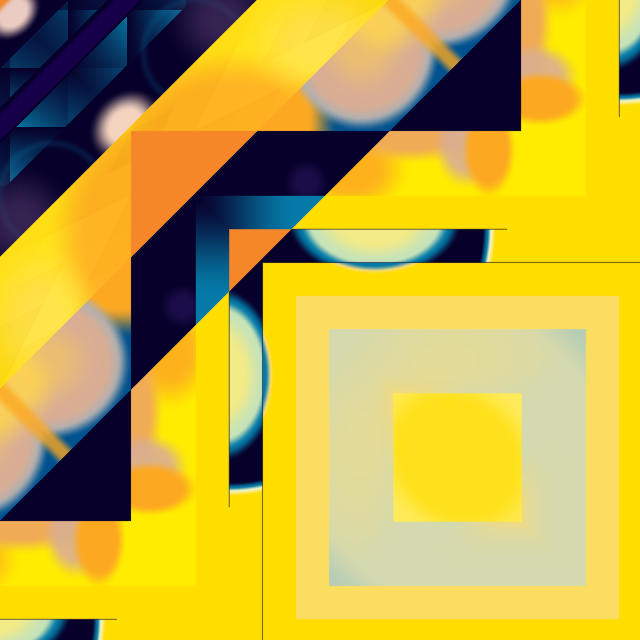
Give the GLSL for this background, as a WebGL 2 fragment shader.

```glsl
#version 300 es
precision highp float;
// Nested squares and diagonal bands in gold, navy and teal.
// The plane is folded along two diagonal mirrors, then layered by straight
// edges whose fields are filled with soft elliptical glows.
uniform vec2 u_resolution;
out vec4 fragColor;

const float GRID = 9.82;      // grid units across the canvas
const float MIRROR = 5.985;   // offset of the second diagonal mirror
const vec3 NAVY = vec3(0.025, 0.0, 0.165);
const vec3 TEAL = vec3(0.02, 0.48, 0.66);
const vec3 GOLD = vec3(1.0, 0.87, 0.0);
const vec3 YELLOW = vec3(1.0, 0.925, 0.0);
const vec3 AMBER = vec3(0.99, 0.66, 0.13);
const vec3 ORANGE = vec3(0.96, 0.53, 0.16);
const vec3 CREAM = vec3(0.95, 0.92, 0.53);
const vec3 MAUVE = vec3(0.85, 0.68, 0.58);
const vec3 SAGE = vec3(0.83, 0.85, 0.69);

float hash(vec2 c) {
  vec3 q = fract(vec3(c.xyx) * 0.1031);
  q += dot(q, q.yzx + 33.33);
  return fract((q.x + q.y) * q.z);
}

float edge(float dist, float width) {
  return smoothstep(-width, width, dist);
}

float band(float v, float lo, float hi, float width) {
  return edge(v - lo, width) * edge(hi - v, width);
}

float glow(vec2 p, vec2 center, vec2 radius, float soft) {
  return 1.0 - smoothstep(1.0 - soft, 1.0 + soft, length((p - center) / radius));
}

// Dark corner: shaded tiles in two diagonal lanes, with pale glows
vec3 nightCorner(vec2 p, float s, float d, float aa) {
  vec2 cell = (p - 0.15) / 0.9;
  vec2 f = fract(cell);
  float shade = f.x * (1.0 - 0.6 * f.y) * (0.45 + 0.55 * hash(floor(cell)));
  float lanes = band(s, 1.05, 1.65, aa) + band(s, 2.2, 2.95, aa);
  vec3 c = mix(NAVY, TEAL, lanes * shade * 1.1);
  c += vec3(0.06, 0.0, 0.12) * band(s, 1.75, 2.15, aa);
  float curl = abs(length(p - vec2(3.0, 0.8)) - 0.8);
  c = mix(c, TEAL, 0.18 * (1.0 - smoothstep(0.0, 0.1, curl)));
  c = mix(c, vec3(0.32, 0.22, 0.42), 0.6 * glow(p, vec2(3.4, 0.3), vec2(0.55), 0.7));
  vec2 sd = vec2(s, d);
  c = mix(c, vec3(0.96, 0.83, 0.75), glow(sd, vec2(3.85, 0.0), vec2(0.5, 0.62), 0.45));
  c = mix(c, vec3(0.92, 0.8, 0.76), glow(sd, vec2(0.4, 0.0), vec2(0.38, 0.5), 0.4));
  return mix(c, ORANGE, 1.0 - smoothstep(0.05, 0.25, s));
}

// Warm band: yellow sliding into amber, faintly tiled
vec3 warmBand(vec2 p) {
  float arc = length((p - vec2(3.6, 2.4)) / vec2(1.9, 1.5));
  vec3 c = mix(vec3(1.0, 0.87, 0.08), AMBER, 0.85 * (1.0 - smoothstep(0.7, 1.15, arc)));
  c = mix(c, vec3(1.0, 0.88, 0.32), 0.8 * glow(p, vec2(4.9, 0.65), vec2(0.8, 0.6), 0.6));
  return c + 0.05 * (hash(floor(p * 2.0 + p.yx)) - 0.5);
}

// Peach petal with a blue lower rim and an amber streak on the mirror
vec3 petal(vec2 p, float d) {
  float t = length((p - vec2(5.55, 0.7)) / vec2(1.2, 1.3));
  vec3 c = mix(vec3(0.92, 0.74, 0.45), MAUVE, smoothstep(0.15, 0.65, t));
  c = mix(c, vec3(0.68, 0.69, 0.7), smoothstep(0.7, 0.92, t));
  vec3 rim = mix(AMBER, vec3(0.0, 0.32, 0.56), smoothstep(4.7, 5.2, p.x));
  c = mix(c, rim, smoothstep(0.84, 1.02, t));
  c = mix(c, vec3(1.0, 0.84, 0.3), 0.8 * glow(p, vec2(5.9, 0.25), vec2(0.5, 0.45), 0.6));
  return mix(c, AMBER, 0.8 * (1.0 - smoothstep(0.05, 0.28, MIRROR - d)));
}

// Yellow field with amber and mauve blooms
vec3 bloom(vec2 p) {
  vec3 c = mix(YELLOW, AMBER, 0.85 * glow(p, vec2(5.4, 2.6), vec2(0.65, 0.5), 0.45));
  c = mix(c, vec3(0.94, 0.67, 0.34), glow(p, vec2(6.3, 2.0), vec2(0.95, 0.4), 0.35));
  c = mix(c, MAUVE, 0.9 * glow(p, vec2(7.15, 2.2), vec2(0.4, 0.55), 0.35));
  return mix(c, AMBER, glow(p, vec2(7.5, 2.3), vec2(0.35, 0.62), 0.25));
}

// Distance through the ellipse shared by the strip and its spill
float lens(vec2 p) {
  return length((p - vec2(5.75, 3.35)) / vec2(1.2, 0.82));
}

vec3 strip(vec2 p) {
  float t = lens(p);
  vec3 c = mix(CREAM, vec3(0.78, 0.89, 0.72), smoothstep(0.45, 0.82, t));
  c = mix(c, TEAL, smoothstep(0.82, 0.97, t));
  c = mix(c, NAVY, smoothstep(0.95, 1.13, t));
  float end = p.x + 0.2 * (p.y - 3.5) * (p.y - 3.5);
  c = mix(c, TEAL, smoothstep(7.4, 7.49, end));
  c = mix(c, vec3(0.95, 0.95, 0.75), smoothstep(7.48, 7.54, end));
  return mix(c, GOLD, smoothstep(7.53, 7.62, end));
}

// Concentric squares, with a crescent spilling over the outer one
vec3 squares(vec2 p, float s, float d, float aa) {
  vec2 q = abs(p - 7.02);
  float r = max(q.x, q.y);
  float t = lens(p);
  vec3 spill = mix(TEAL, vec3(0.97, 0.86, 0.55), smoothstep(0.88, 1.0, t));
  vec3 c = mix(GOLD, spill, (1.0 - smoothstep(0.95, 1.05, t)) * edge(6.43 - p.x, aa));
  c = mix(c, vec3(0.98, 0.865, 0.38), edge(2.48 - r, aa));
  float side = glow(p, vec2(7.0, 5.45), vec2(1.2, 0.6), 0.7);
  vec3 frame = mix(SAGE, vec3(0.9, 0.86, 0.58), 0.75 * side);
  frame = mix(frame, vec3(0.62, 0.77, 0.72), 0.6 * smoothstep(3.0, 3.95, d));
  float halo = exp(-5.0 * max(r - 0.985, 0.0)) * smoothstep(0.8, 1.9, abs(s - 14.04));
  frame = mix(frame, vec3(0.98, 0.86, 0.45), 0.8 * halo);
  c = mix(c, frame, edge(1.97 - r, aa));
  float heart = length(vec2((s - 14.04) * 0.85, d)) / 1.65;
  vec3 core = mix(vec3(1.0, 0.88, 0.1), vec3(1.0, 0.92, 0.35), smoothstep(0.65, 1.05, heart));
  return mix(c, core, edge(0.985 - r, aa));
}

void main() {
  vec2 uv = gl_FragCoord.xy / u_resolution;
  vec2 g = vec2(uv.x, 1.0 - uv.y) * GRID;
  float aa = 0.7 * GRID / min(u_resolution.x, u_resolution.y);
  // Fold both diagonal mirrors
  float s = g.x + g.y;
  float d = MIRROR - abs(MIRROR - abs(g.x - g.y));
  vec2 p = 0.5 * vec2(s + d, s - d);
  // Horizontal steps shared by the diagonal bands
  float step1 = edge(p.y - 2.01, aa);
  float step2 = edge(p.y - 3.005, aa);
  float step3 = edge(p.y - 3.517, aa);
  vec3 warm = mix(warmBand(p), ORANGE, step1);
  vec3 middle = mix(petal(p, d), NAVY, step1);
  middle += vec3(0.08, 0.05, 0.12) * glow(p, vec2(4.7, 2.8), vec2(0.25), 0.5) * step1;
  middle = mix(middle, mix(NAVY, TEAL, smoothstep(2.9, 4.6, p.x)), step2);
  middle = mix(middle, ORANGE, step3);
  vec3 outer = mix(NAVY, bloom(p), step1);
  outer = mix(outer, GOLD, step2);
  outer = mix(outer, strip(p), step3);
  // Stack the bands, then the squares
  vec3 col = nightCorner(p, s, d, aa);
  col = mix(col, warm, edge(s - 3.94, aa));
  col = mix(col, middle, edge(s - 5.96, aa));
  col = mix(col, outer, edge(s - 7.99, aa));
  col = mix(col, squares(p, s, d, aa), edge(p.y - 4.03, aa));
  // Hairlines along the strip
  float hair = band(p.y, 3.51, 3.525, aa) * edge(7.78 - p.x, aa) + band(p.y, 4.02, 4.035, aa);
  col = mix(col, NAVY, 0.6 * hair * edge(s - 7.99, aa));
  fragColor = vec4(clamp(col, 0.0, 1.0), 1.0);
}
```
